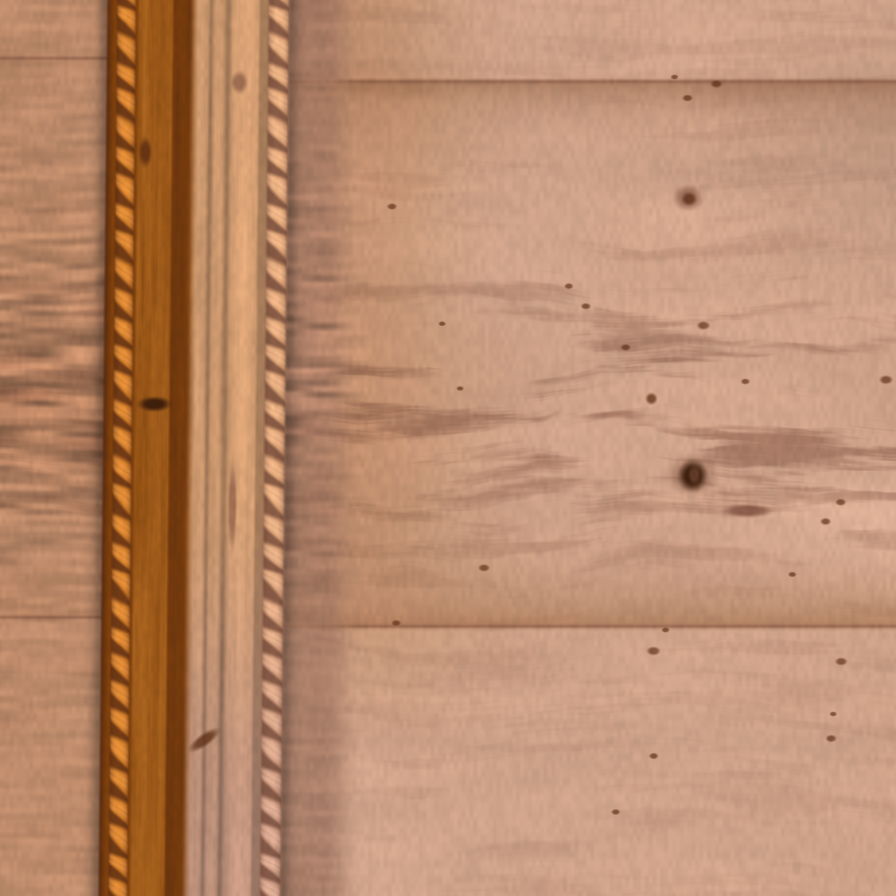
This texture is drawn by a Shadertoy shader. Its source:

```glsl
// Pale plank wall crossed by a gilded upright moulding with two beaded edges.
// Stretched value noise makes the grain, soft bands build the moulding
// profile, and repeated slanted creases carve the beads.
#define PALE vec3(0.815, 0.645, 0.545)
#define TAN vec3(0.76, 0.55, 0.41)
#define UMBER vec3(0.49, 0.31, 0.24)
#define GOLD vec3(0.70, 0.42, 0.14)
#define DARK_GOLD vec3(0.50, 0.255, 0.045)
#define BROWN vec3(0.34, 0.16, 0.06)
#define LEAN 0.01
#define BEAD_PITCH 0.0315
#define EDGE 0.0022
#define SPECKS 24

float hash(vec2 p) {
    return fract(sin(dot(p, vec2(127.1, 311.7))) * 43758.5);
}

float noise(vec2 p) {
    vec2 i = floor(p), f = fract(p);
    f = f * f * (3.0 - 2.0 * f);
    return mix(mix(hash(i), hash(i + vec2(1, 0)), f.x),
               mix(hash(i + vec2(0, 1)), hash(i + vec2(1, 1)), f.x), f.y);
}

float fbm(vec2 p) {
    float sum = 0.0, amp = 0.533;
    for (int i = 0; i < 4; i++) {
        sum += amp * noise(p);
        p = p * 2.03 + 17.3;
        amp *= 0.5;
    }
    return sum;
}

float band(float x, float a, float b) {
    return smoothstep(a - EDGE, a + EDGE, x) * (1.0 - smoothstep(b - EDGE, b + EDGE, x));
}

float bump(float x, float centre, float width) {
    float d = (x - centre) / width;
    return exp(-d * d);
}

float spot(vec2 p, float x, float y, float rx, float ry) {
    return 1.0 - smoothstep(0.35, 1.0, length((p - vec2(x, y)) / vec2(rx, ry)));
}

// Stain fading away from a joint; the sign of reach gives the side
float stain(float y, float seam, float reach) {
    float d = (y - seam) / reach;
    return smoothstep(-0.1, 0.05, d) * exp(-max(d, 0.0) * 2.0);
}

vec3 wall(vec2 p) {
    float left = 1.0 - step(0.2, p.x);
    float shade = (1.0 - smoothstep(0.36, 0.405, p.x)) * (1.0 - left);
    float mid = bump(p.y, 0.54, 0.13);
    float warp = fbm(p * vec2(4, 7));
    vec2 q = vec2(p.x, p.y + 0.05 * warp);

    // Broad tone
    float warm = 0.75 * bump(p.x, 0.39, 0.12) * smoothstep(0.1, 0.45, p.y) + 0.3 * (warp - 0.5);
    vec3 col = mix(PALE, TAN, clamp(warm + 0.75 * left, 0.0, 1.0));
    col += 0.045 * bump(p.x, 1.0, 0.18) * bump(p.y, 0.41, 0.07);
    col *= 1.0 - 0.09 * smoothstep(0.75, 1.05, p.x) * bump(p.y, 0.82, 0.12);

    // Grain, strongest across the middle plank
    float streak = smoothstep(0.5, 0.76, fbm(q * vec2(7, 55)));
    col = mix(col, UMBER, streak * (0.1 + 0.44 * mid));
    col *= 0.95 + 0.1 * fbm(q * vec2(5, 24) + 9.0);

    // Shaded strip and sideways ripples beside the moulding
    col = mix(col, vec3(0.61, 0.44, 0.36), 0.7 * shade);
    col = mix(col, vec3(0.58, 0.39, 0.28), left * (0.18 + 0.38 * mid));
    float ripple = noise(vec2(p.x * 22.0, p.y * 145.0 + 3.0 * warp)) - 0.5;
    float near = 1.0 - smoothstep(0.34, 0.43, p.x);
    col *= 1.0 + ripple * near * (0.1 + 0.38 * bump(p.y, 0.58, 0.18));

    // Plank joints
    float upper = mix(0.909, 0.935, left), lower = mix(0.301, 0.311, left);
    float open = 1.0 - 0.65 * shade;
    col = mix(col, vec3(0.54, 0.36, 0.24), open * stain(p.y, upper, -0.06) * (0.55 - 0.45 * left));
    col = mix(col, vec3(0.62, 0.41, 0.27), open * stain(p.y, lower, 0.07) * (0.6 - 0.4 * left));
    col = mix(col, UMBER, 0.5 * open * (bump(p.y, upper, EDGE) + bump(p.y, lower, EDGE)));

    // Scattered specks
    for (int i = 0; i < SPECKS; i++) {
        float k = float(i), r = 0.003 + 0.003 * hash(vec2(k, 8.1));
        float x = 0.42 + 0.57 * hash(vec2(k, 1.7));
        col = mix(col, BROWN, 0.65 * spot(p, x, hash(vec2(k, 5.3)), r * 1.5, r));
    }

    // Main knots
    col = mix(col, UMBER, 0.45 * spot(p, 0.773, 0.469, 0.034, 0.027));
    col = mix(col, BROWN * 0.65, 0.95 * spot(p, 0.773, 0.469, 0.019, 0.021));
    col = mix(col, UMBER, 0.55 * spot(p, 0.775, 0.47, 0.008, 0.013));
    col = mix(col, UMBER, 0.6 * spot(p, 0.768, 0.779, 0.02, 0.017));
    col = mix(col, BROWN, 0.7 * spot(p, 0.769, 0.778, 0.01, 0.009));
    col = mix(col, BROWN, 0.7 * spot(p, 0.727, 0.555, 0.008, 0.008));
    return mix(col, UMBER, 0.8 * spot(p, 0.834, 0.43, 0.034, 0.009));
}

// Slanted creases cut into a strip; t runs across it from 0 to 1
vec3 beads(float t, float y, vec3 light, vec3 dark) {
    float f = abs(fract(y / BEAD_PITCH + 0.45 * t + 0.2 * noise(vec2(y * 40.0, 2))) - 0.5) * 2.0;
    float crease = smoothstep(0.4, 0.85, f + 0.35 * (0.5 - t));
    float rounding = 1.0 - 0.6 * pow(abs(2.0 * t - 1.0), 3.0);
    return mix(dark, light, rounding * (1.0 - 0.8 * crease)) + 0.06 * bump(f, 0.2, 0.2);
}

vec3 moulding(vec2 p) {
    float x = p.x, y = p.y, grain = fbm(vec2(x * 160.0, y * 7.0));
    vec3 rose = mix(vec3(0.76, 0.58, 0.49), vec3(0.82, 0.61, 0.44), smoothstep(0.05, 0.5, y));
    // Gilded half
    vec3 col = mix(BROWN, DARK_GOLD, smoothstep(0.118, 0.13, x));
    col = mix(col, beads((x - 0.131) / 0.021, y, GOLD * 1.2, BROWN), band(x, 0.131, 0.152));
    col = mix(col, mix(DARK_GOLD, GOLD, 0.15 + 0.85 * grain), band(x, 0.155, 0.194));
    col = mix(col, mix(BROWN, DARK_GOLD, 0.35 + 0.6 * grain), band(x, 0.194, 0.216));
    // Pale half
    vec3 ridge = rose * (0.9 + 0.16 * grain + 0.08 * bump(x, 0.275, 0.01));
    ridge *= 1.0 - 0.22 * bump(x, 0.236, 0.003) - 0.24 * bump(x, 0.255, 0.004);
    col = mix(col, ridge, smoothstep(0.211, 0.223, x));
    col = mix(col, rose * 0.79, band(x, 0.29, 0.301));
    col = mix(col, beads((x - 0.3) / 0.023, y, rose * 1.08, UMBER * 0.9), band(x, 0.3, 0.324));
    // Gashes and worn marks
    col = mix(col, BROWN * 0.6, 0.9 * spot(p, 0.177, 0.549, 0.022, 0.01));
    col = mix(col, BROWN, 0.8 * spot(p, 0.164, 0.83, 0.009, 0.02));
    col = mix(col, UMBER, 0.65 * spot(p, 0.268, 0.908, 0.011, 0.015));
    col = mix(col, UMBER, 0.6 * spot(p, 0.265, 0.435, 0.006, 0.06));
    return mix(col, BROWN, 0.75 * spot(p, 0.236, 0.174 + 0.6 * (x - 0.236), 0.02, 0.01));
}

void mainImage(out vec4 fragColor, in vec2 fragCoord) {
    vec2 p = fragCoord / iResolution.xy;
    vec2 m = vec2(p.x + LEAN * (1.0 - p.y), p.y);
    vec3 col = wall(p) * (1.0 - 0.3 * bump(m.x, 0.12, 0.01) - 0.25 * bump(m.x, 0.324, 0.01));
    col = mix(col, moulding(m), band(m.x, 0.12, 0.323));
    // Woven surface
    col *= 0.965 + 0.07 * noise(p * vec2(230, 110));
    fragColor = vec4(col, 1.0);
}
```
